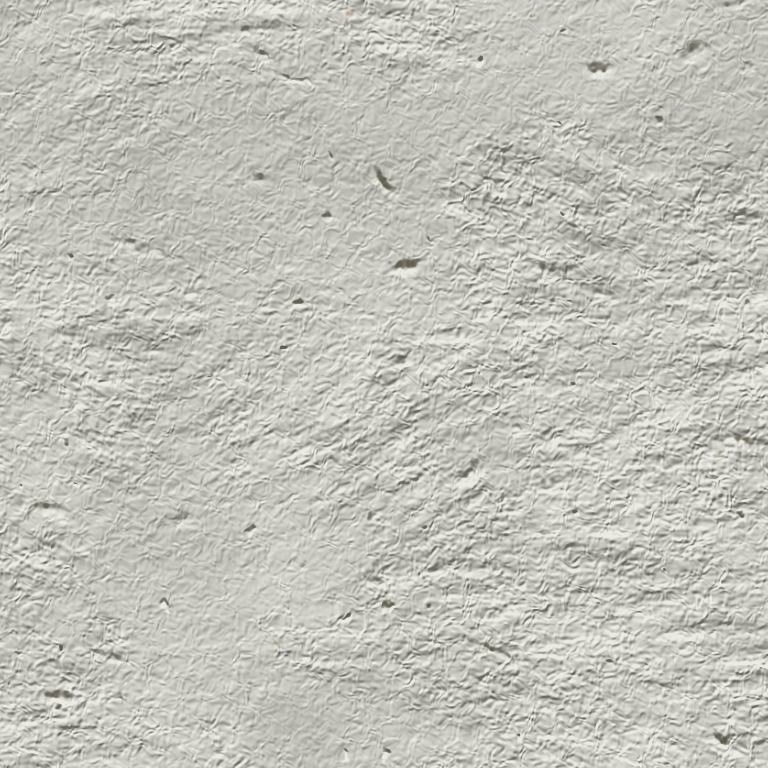
A WebGL 1 fragment shader for this texture:

```glsl
precision highp float;
uniform vec2 u_resolution;

const vec3 PLASTER = vec3(0.782, 0.782, 0.754);
const vec3 LIT = vec3(0.92, 0.92, 0.895);
const vec3 SHADE = vec3(0.47, 0.46, 0.43);
const vec3 HOLLOW = vec3(0.34, 0.32, 0.26);
const vec3 OCHRE = vec3(0.66, 0.50, 0.30);

const vec2 TO_LIGHT = vec2(-0.0009, 0.0020); // sampling step toward the light
const float GRAIN_FREQ = 235.0;
const float GRAIN_WARP = 0.010;
const vec2 FINE_STREAK = vec2(85.0, 215.0);
const vec2 WIDE_STREAK = vec2(15.0, 85.0);
const float LUMP_FREQ = 42.0;
const float MAX_SLANT = 0.5;
const vec2 GRAIN_RANGE = vec2(0.55, 1.0);   // smooth patch, rough patch
const vec2 STROKE_RANGE = vec2(0.15, 0.85);
const vec2 SWELL_RANGE = vec2(0.08, 0.5);
const float SWELL_SCALE = 0.28;
const float LIT_GAIN = 2.4;
const float SHADE_GAIN = 1.5;
const float TONE_BIAS = -0.03;
const float BROAD_TONE = 0.3;
const float MOTTLE_TONE = 0.3;
const float LIP_GLOW = 0.5;

float hash(vec2 p) {
  vec3 q = fract(p.xyx * 0.1031);
  q += dot(q, q.yzx + 33.33);
  return fract((q.x + q.y) * q.z);
}

float noise(vec2 p) {
  vec2 i = floor(p), f = fract(p);
  f = f * f * (3.0 - 2.0 * f);
  return mix(mix(hash(i), hash(i + vec2(1.0, 0.0)), f.x),
             mix(hash(i + vec2(0.0, 1.0)), hash(i + 1.0), f.x), f.y);
}

float fbm(vec2 p) {
  return 0.55 * noise(p) + 0.3 * noise(p * 2.1 + 17.0) + 0.15 * noise(p * 4.3 + 41.0);
}

// Coordinates along and across a direction
vec2 turn(vec2 p, float angle) {
  float c = cos(angle), s = sin(angle);
  return vec2(c * p.x + s * p.y, c * p.y - s * p.x);
}

// Random offset that bends regular cells
vec2 wander(vec2 p, float freq) {
  return vec2(noise(p * freq), noise(p * freq + 37.0)) - 0.5;
}

// Slant of the trowel strokes, drifting over the wall
float strokeAngle(vec2 p) {
  float slant = p.y - 0.5 + 1.9 * (noise(p * 2.6 + 7.0) - 0.5);
  return clamp(slant, -MAX_SLANT, MAX_SLANT);
}

// Strokes blended from three fixed directions
float strokes(vec2 p, float slant) {
  float sum = 0.0, power = 0.0;
  for (int i = -1; i <= 1; i++) {
    float angle = float(i) * MAX_SLANT;
    float weight = max(0.0, 1.0 - abs(slant - angle) / MAX_SLANT);
    vec2 q = turn(p, angle) + 3.0 + float(i);
    sum += weight * (noise(q * FINE_STREAK) + 1.05 * noise(q * WIDE_STREAK));
    power += weight * weight;
  }
  return sum / sqrt(power);
}

// Sandy grain from two crossed, bent lattices, with small lumps
float grain(vec2 p) {
  vec2 q = p + GRAIN_WARP * wander(p, 70.0);
  float sand = noise(turn(q, 0.35) * GRAIN_FREQ + 500.0);
  sand += noise(turn(q, 1.15) * GRAIN_FREQ * 0.83 + 900.0);
  return 0.8 * sand + 0.7 * noise(q * GRAIN_FREQ * 0.43) + noise(p * LUMP_FREQ + 9.0);
}

// Scattered hollows: x is the shadow, y the lit lower lip
vec2 dents(vec2 p, float cells, float chance, vec2 size, float seed) {
  vec2 cell = floor(p * cells);
  vec2 key = cell + seed;
  vec2 jitter = vec2(hash(key + 11.3), hash(key + 27.9)) - 0.5;
  vec2 center = (cell + 0.5 + 0.45 * jitter) / cells;
  float angle = strokeAngle(center) + 0.7 * (hash(key + 53.1) - 0.5);
  vec2 extent = size * mix(0.45, 1.0, hash(key + 71.7));
  vec2 d = p - center;
  float hollow = length(turn(d, angle) / extent);
  float lip = length(turn(d + vec2(-0.3, 1.2) * extent.y, angle) / extent);
  float present = step(hash(key), chance) * mix(0.5, 1.0, hash(key + 91.3));
  return present * (1.0 - smoothstep(vec2(0.2), vec2(1.0), vec2(hollow, lip)));
}

void main() {
  vec2 p = gl_FragCoord.xy / min(u_resolution.x, u_resolution.y);
  float slant = strokeAngle(p);

  // Side-lit relief, calmer on the smoothed patches
  float rough = smoothstep(0.34, 0.66, fbm(p * 4.2 + 5.0));
  float clumps = mix(0.65, 1.35, noise(p * 32.0 + 13.0));
  vec2 toward = p + TO_LIGHT;
  float relief = (grain(p) - grain(toward)) * mix(GRAIN_RANGE.x, GRAIN_RANGE.y, rough);
  relief += (strokes(p, slant) - strokes(toward, slant)) * mix(STROKE_RANGE.x, STROKE_RANGE.y, rough);
  relief *= clumps;

  // Larger undulations and uneven tone
  vec2 swellStep = TO_LIGHT / SWELL_SCALE;
  float swell = strokes(p * SWELL_SCALE, slant) - strokes((p + swellStep) * SWELL_SCALE, slant);
  relief += swell * mix(SWELL_RANGE.x, SWELL_RANGE.y, rough);
  relief += TONE_BIAS + BROAD_TONE * (fbm(p * 5.0 + 31.0) - 0.5);
  relief += MOTTLE_TONE * rough * (fbm(p * vec2(17.0, 30.0) + 71.0) - 0.5);

  // Ragged outlines for hollows and creases
  vec2 ragged = p + 0.009 * wander(p, 45.0) + 0.006 * wander(p + 0.5, 150.0);
  vec2 gouges = dents(ragged, 7.0, 0.5, vec2(0.036, 0.011), 3.0);
  vec2 pits = dents(ragged, 17.0, 0.2, vec2(0.010, 0.006), 61.0);
  vec2 creases = dents(ragged, 3.7, 0.65, vec2(0.085, 0.009), 127.0);
  vec2 hollows = max(max(gouges, pits), 0.65 * creases);
  float ridge = dents(ragged, 5.3, 0.4, vec2(0.05, 0.007), 171.0).y;
  relief += LIP_GLOW * max(hollows.y, 0.7 * ridge) * (1.0 - hollows.x);
  relief -= 0.3 * hollows.x;

  // Tones
  vec3 color = mix(PLASTER, LIT, clamp(relief * LIT_GAIN, 0.0, 1.0));
  color = mix(color, SHADE, clamp(-relief * SHADE_GAIN, 0.0, 1.15));
  float broken = smoothstep(0.2, 0.95, hollows.x + 0.7 * (noise(p * 150.0) - 0.5));
  color = mix(color, HOLLOW, 0.85 * broken * smoothstep(0.0, 0.3, hollows.x));

  // Rare rusty specks
  float rust = dents(ragged, 21.0, 0.012, vec2(0.006, 0.005), 211.0).x;
  color = mix(color, OCHRE, 0.7 * rust);

  gl_FragColor = vec4(color, 1.0);
}
```
